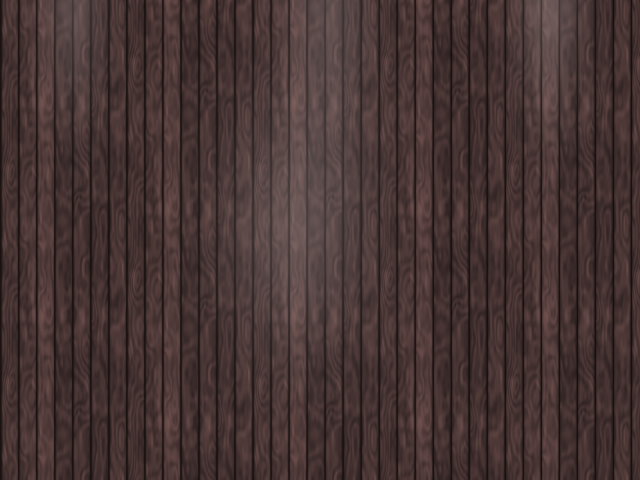
Give the GLSL for this texture, as a Shadertoy shader.

```glsl
const float PLANK_WIDTH = 0.03753;   // fraction of canvas height
const float TILE_HEIGHT = 0.4444;
const float TILE_PLANKS = 7.0;
const float SEAM_OFFSET = 0.0017;
const float SEAM_HALF = 0.035;       // fraction of plank width
const float SEAM_SHADE = 0.17;
const float RING_DENSITY = 20.0;
const float KNOT_CENTER = 0.42;
const vec3 DARK_WOOD = vec3(0.15, 0.11, 0.11);
const vec3 PINK_WOOD = vec3(0.46, 0.335, 0.325);
const vec3 SEAM_COLOR = vec3(0.075, 0.055, 0.05);
const vec3 GLOW_COLOR = vec3(0.64, 0.58, 0.58);
const float PLANK_TONE[7] = float[7](0.42, 0.55, 0.85, 0.32, 0.43, 0.27, 0.50);

// Spotlights: center xy, radius xy
const int LIGHT_COUNT = 4;
const vec4 LIGHTS[4] = vec4[4](
    vec4(0.156, 1.02, 0.060, 0.24), vec4(0.686, 1.00, 0.085, 0.30),
    vec4(1.146, 1.02, 0.065, 0.24), vec4(0.616, 0.53, 0.150, 0.26));
const float LIGHT_STRENGTH[4] = float[4](0.30, 0.29, 0.34, 0.31);

float hash(vec2 p) {
    return fract(sin(dot(p, vec2(127.1, 311.7))) * 43758.5453);
}

// Value noise that wraps vertically after a whole number of cells
float noise(vec2 p, float period, float seed) {
    vec2 i = floor(p), f = fract(p);
    f = f * f * (3.0 - 2.0 * f);
    float y0 = mod(i.y, period), y1 = mod(i.y + 1.0, period);
    float x = i.x + seed * 17.0;
    return mix(mix(hash(vec2(x, y0)), hash(vec2(x + 1.0, y0)), f.x),
               mix(hash(vec2(x, y1)), hash(vec2(x + 1.0, y1)), f.x), f.y);
}

// Brightness of the grain inside one plank
float grain(float u, float v, float id) {
    float field = 1.3 * noise(vec2(1.3 * u, 5.0 * v), 5.0, id)
                + 0.4 * noise(vec2(3.0 * u, 13.0 * v), 13.0, id + 20.0)
                + 0.4 * u;
    // Curled knot in the first plank of each tile
    if (id < 0.5) {
        vec2 d = vec2(u - 0.5, (v - KNOT_CENTER) * 4.5);
        field += 1.3 * exp(-5.0 * dot(d, d));
    }
    float rings = 0.5 + 0.5 * sin(RING_DENSITY * field);
    float fibre = noise(vec2(9.0 * u, 28.0 * v), 28.0, id + 40.0);
    float patches = noise(vec2(2.0 * u, 6.0 * v), 6.0, id + 60.0);
    float streak = noise(vec2(5.0 * u, 9.0 * v), 9.0, id + 80.0);
    return 0.20 * rings + 0.20 * fibre + 0.22 * (patches - 0.5)
         + 0.25 * smoothstep(0.65, 0.95, streak);
}

vec3 planks(vec2 p) {
    float x = (p.x - SEAM_OFFSET) / PLANK_WIDTH;
    float plank = floor(x);
    float id = mod(plank, TILE_PLANKS);
    float u = fract(x);

    // Every other tile column drops by half a tile
    float drop = 0.5 * mod(floor(plank / TILE_PLANKS), 2.0);
    float v = fract(p.y / TILE_HEIGHT + drop);

    float tone = 0.45 * PLANK_TONE[int(id)] + grain(u, v, id);
    vec3 color = mix(DARK_WOOD, PINK_WOOD, clamp(tone, 0.0, 1.1));

    // Dark gap with a soft shade on both sides
    float edge = min(u, 1.0 - u);
    float aa = 0.5 / (iResolution.y * PLANK_WIDTH);
    color *= mix(0.68, 1.0, smoothstep(0.0, SEAM_SHADE, edge));
    return mix(SEAM_COLOR, color, smoothstep(SEAM_HALF - aa, SEAM_HALF + aa, edge));
}

float glow(vec2 p) {
    float sum = 0.0;
    for (int i = 0; i < LIGHT_COUNT; i++) {
        vec2 d = (p - LIGHTS[i].xy) / LIGHTS[i].zw;
        sum += LIGHT_STRENGTH[i] * exp(-dot(d, d));
    }
    return min(sum, 0.45);
}

void mainImage(out vec4 fragColor, in vec2 fragCoord) {
    // Average 2 by 2 samples to smooth the fine grain
    vec3 color = vec3(0.0);
    for (int i = 0; i < 4; i++) {
        vec2 offset = vec2(i % 2, i / 2) * 0.5 - 0.25;
        color += 0.25 * planks((fragCoord + offset) / iResolution.y);
    }

    vec2 p = fragCoord / iResolution.y;
    color = mix(color, GLOW_COLOR, glow(p));
    fragColor = vec4(color, 1.0);
}
```
